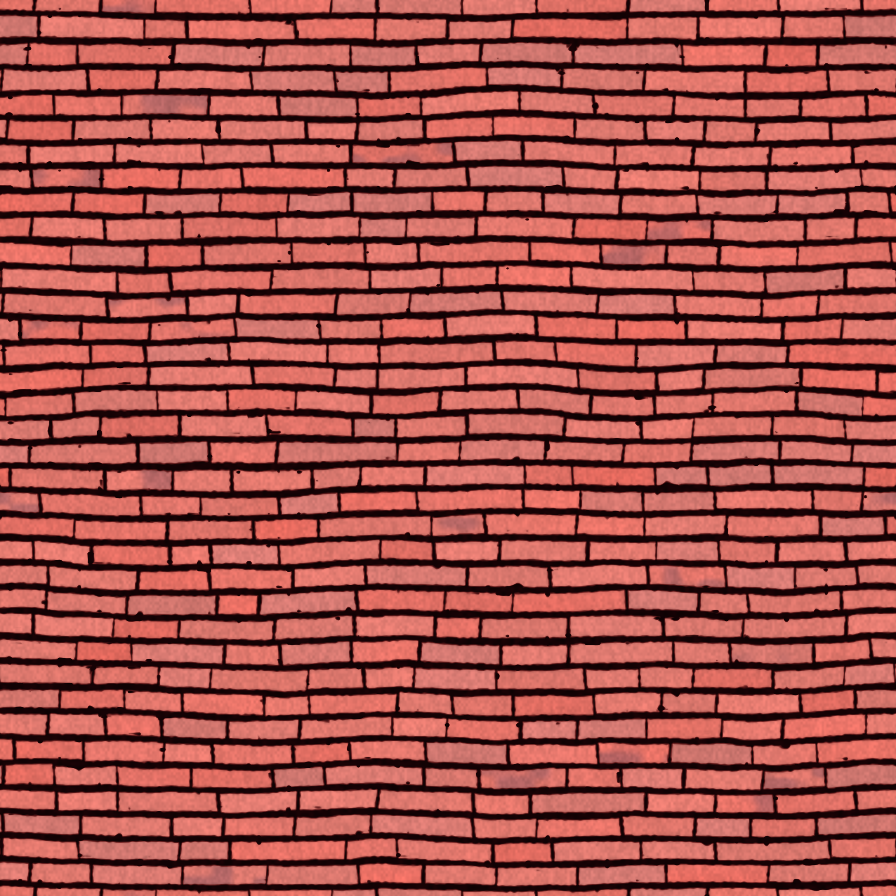
This texture is drawn by a Shadertoy shader. Its source:

```glsl
// Weathered wall of thin red bricks: 36 courses of 11 to 13 bricks of random length.
// Jittered joints give the distance to each brick's edge; wrapped value noise adds
// sagging courses, ragged edges, grain and stains, so that the tile has no seam.

const float COURSES = 36.0;
const float COURSE_SHIFT = 0.3;
const vec3 MORTAR = vec3(0.075, 0.008, 0.016);
const vec3 EDGE_SHADE = vec3(0.42, 0.12, 0.12);
const vec3 BRICK = vec3(0.89, 0.475, 0.43);
const vec3 BRICK_RED = vec3(0.91, 0.40, 0.35);
const vec3 BRICK_DUSTY = vec3(0.81, 0.47, 0.445);
const vec3 STAIN = vec3(0.55, 0.33, 0.36);

float hash(vec2 p) {
    return fract(sin(dot(p, vec2(127.1, 311.7))) * 43758.5453);
}

// Value noise that wraps over the unit square after "period" cells
float tileNoise(vec2 uv, vec2 period) {
    vec2 p = uv * period;
    vec2 cell = floor(p), f = fract(p);
    f = f * f * (3.0 - 2.0 * f);
    vec2 a = mod(cell, period), b = mod(cell + 1.0, period);
    return mix(mix(hash(a), hash(vec2(b.x, a.y)), f.x),
               mix(hash(vec2(a.x, b.y)), hash(b), f.x), f.y);
}

// Position of a slanted upright joint, in brick lengths
float jointAt(float index, float row, float count, float height) {
    vec2 key = vec2(mod(index, count), row);
    float jitter = hash(key + 17.3) - 0.5;
    float slant = hash(key + 41.9) - 0.5;
    return index + 0.54 * jitter + 0.07 * slant * (height - 0.5);
}

// Half width of an upright joint, in canvas units
float jointHalfWidth(float index, float row, float count) {
    return mix(0.0007, 0.0023, sqrt(hash(vec2(mod(index, count), row) + 63.1)));
}

// Distance to the edge of the brick at uv (positive inside); also gives its key
float brickDistance(vec2 uv, out vec2 key) {
    // Sagging courses
    float sag = 0.36 * (tileNoise(uv, vec2(7.0, 9.0)) - 0.5)
              + 0.10 * (tileNoise(uv, vec2(31.0, 36.0)) - 0.5);
    float v = uv.y * COURSES - COURSE_SHIFT + sag;
    float row = mod(floor(v), COURSES), height = fract(v);

    // Brick between two jittered joints
    float count = 11.0 + floor(3.0 * hash(vec2(row, 5.7)));
    float x = (uv.x + hash(vec2(row, 9.2))) * count;
    float index = floor(x);
    if (x < jointAt(index, row, count, height)) index -= 1.0;
    else if (x > jointAt(index + 1.0, row, count, height)) index += 1.0;
    float left = jointAt(index, row, count, height);
    float right = jointAt(index + 1.0, row, count, height);
    key = vec2(mod(index, count), row);

    // Bed joints vary in thickness and tilt from brick to brick
    float along = (x - left) / (right - left) - 0.5;
    float tilt = 0.09 * (hash(key + 23.7) - 0.5) * along;
    float lower = 0.105 + 0.05 * hash(key + 3.1) + tilt;
    float upper = 0.885 - 0.05 * hash(key + 7.7) + tilt;
    float dy = min(height - lower, upper - height) / COURSES;
    float dx = min((x - left) / count - jointHalfWidth(index, row, count),
                   (right - x) / count - jointHalfWidth(index + 1.0, row, count));

    // Slightly rounded corners
    const float RADIUS = 0.0012;
    vec2 corner = RADIUS - vec2(dx, dy);
    return RADIUS - length(max(corner, 0.0)) - min(max(corner.x, corner.y), 0.0);
}

// Colour of the brick face: own tint, stains and fine grain
vec3 brickColor(vec2 uv, vec2 key) {
    float tint = hash(key + 81.3);
    vec3 color = mix(BRICK, BRICK_RED, 0.8 * smoothstep(0.45, 1.0, tint));
    color = mix(color, BRICK_DUSTY, 0.85 * smoothstep(0.4, 0.0, tint));
    color *= 0.96 + 0.08 * hash(key + 52.6);

    float blotch = tileNoise(uv, vec2(48.0, 72.0));
    float oddBrick = step(0.955, hash(key + 37.4));
    color = mix(color, STAIN, oddBrick * 0.6 * smoothstep(0.25, 0.8, blotch));
    color = mix(color, BRICK_DUSTY, 0.35 * tileNoise(uv, vec2(13.0, 19.0)));

    float grain = 0.6 * tileNoise(uv, vec2(380.0, 300.0))
                + 0.4 * tileNoise(uv, vec2(260.0, 90.0));
    return color * (0.91 + 0.20 * grain);
}

void mainImage(out vec4 fragColor, in vec2 fragCoord) {
    vec2 uv = fragCoord / iResolution.xy;
    float soft = max(0.0010, 0.75 / iResolution.y);
    vec2 key;
    float d = brickDistance(uv, key);

    // Ragged edges and a few chips
    d += 0.0014 * (tileNoise(uv, vec2(230.0, 250.0)) - 0.5);
    d -= 0.0035 * smoothstep(0.84, 1.0, tileNoise(uv, vec2(90.0, 110.0)));

    // Mortar, shaded rim, brick face
    vec3 color = MORTAR * (0.7 + 0.7 * tileNoise(uv, vec2(210.0)));
    color = mix(color, EDGE_SHADE, smoothstep(-1.7 * soft, 0.3 * soft, d));
    vec3 face = brickColor(uv, key) * mix(0.9, 1.0, smoothstep(0.0, 0.003, d));
    color = mix(color, face, smoothstep(-0.5 * soft, 1.1 * soft, d));
    fragColor = vec4(color, 1.0);
}
```
